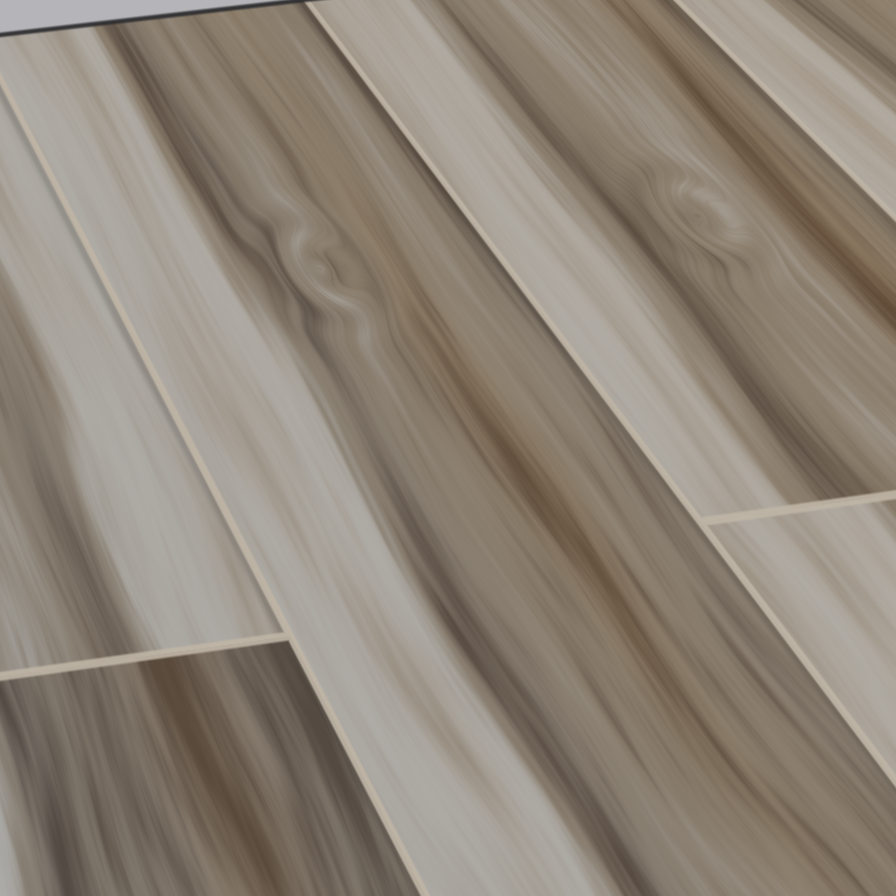
Reproduce this texture procedurally as a WebGL 1 fragment shader.

```glsl
precision highp float;
// Wood-look floor planks in perspective, with pale grout and a strip of wall.
// A projective map gives across/along plank coordinates; each board gets
// pale and dark bands, stretched cellular fibres and soft knots.

uniform vec2 u_resolution;

const vec3 PALE_WOOD = vec3(0.69, 0.67, 0.64);
const vec3 TAN_WOOD = vec3(0.54, 0.495, 0.435);
const vec3 DARK_WOOD = vec3(0.33, 0.285, 0.25);
const vec3 RUST_TINT = vec3(0.03, -0.005, -0.045);
const vec3 GROUT = vec3(0.75, 0.71, 0.65);
const vec3 WALL = vec3(0.71, 0.71, 0.725);
const vec3 WALL_GAP = vec3(0.16, 0.16, 0.17);
const vec2 VANISHING = vec2(-0.901, 2.646);
const float BOARD_LENGTH = 1.6;

vec2 hash2(vec2 p) {
  vec2 k = vec2(dot(p, vec2(127.1, 311.7)), dot(p, vec2(269.5, 183.3)));
  return fract(sin(k) * 43758.5);
}

// Smooth cellular noise, roughly 0 to 1
float cellular(vec2 p) {
  vec2 cell = floor(p);
  float sum = 0.0;
  for (int y = -1; y <= 1; y++) {
    for (int x = -1; x <= 1; x++) {
      vec2 id = cell + vec2(float(x), float(y));
      vec2 d = id + hash2(id) - p;
      sum += exp(-9.0 * dot(d, d));
    }
  }
  return clamp(sum * 0.9, 0.0, 1.2);
}

// Octaves of stretched cells, centred near zero
float fibres(vec2 p) {
  float sum = 0.0;
  float amp = 0.5;
  for (int i = 0; i < 4; i++) {
    sum += amp * (cellular(p) - 0.33);
    p = p * vec2(2.1, 1.7) + vec2(5.3, 2.9);
    amp *= 0.62;
  }
  return sum;
}

float band(float x, float centre, float width) {
  float d = (x - centre) / width;
  return exp(-d * d);
}

// Anti-aliased stripe around zero distance
float stripe(float dist, float halfWidth, float soft) {
  return 1.0 - smoothstep(halfWidth - soft, halfWidth + soft, abs(dist));
}

// x: width of the pale side, y: centre of the brown band, z: added darkness
vec3 boardStyle(float row, float board) {
  float cut = step(-0.5, board);
  if (row < -0.5) return mix(vec3(0.27, 0.85, -0.04), vec3(0.24, 0.7, 0.14), cut);
  if (row < 0.5) return vec3(0.32, 0.72, 0.0);
  if (row < 1.5) return mix(vec3(0.26, 0.84, -0.02), vec3(0.36, 0.8, -0.05), cut);
  return vec3(0.24, 0.65, 0.0);
}

// Board colour at g = (across, along)
vec3 wood(vec2 g, vec3 style, float seed, float knot) {
  float f = g.x + 0.022 * sin(g.y * 5.0 + seed)
          + 0.01 * sin(g.y * 13.0 + g.x * 9.0 + seed * 2.0);
  float r = length((g - vec2(0.55, 0.35)) / vec2(0.14, 0.07));
  float swirl = knot * exp(-r * r);
  f += 0.05 * swirl * sin(r * 5.0);

  float grain = fibres(vec2(f * 6.0, g.y * 1.5) + seed * 7.0);
  float fine = fibres(vec2(f * 26.0, g.y * 3.5) + seed * 3.0);
  float fade = 0.75 + 0.25 * sin(g.y * 6.0 + seed);
  float brown = band(f, style.y, 0.09) * fade;
  f += 0.05 * grain;

  float dark = 0.47 + style.z + 0.25 * brown;
  dark += 0.27 * band(f, style.x + 0.1, 0.06) + 0.25 * band(f, 0.96, 0.06);
  float paleSide = 1.0 - smoothstep(style.x - 0.04, style.x + 0.05, f);
  dark = mix(dark, 0.13, paleSide);
  dark += (grain * 0.5 + fine * 0.2) * mix(1.0, 0.5, paleSide);
  dark = clamp(dark + 0.1 * swirl * sin(r * 9.0), 0.0, 1.0);

  vec3 col = mix(PALE_WOOD, TAN_WOOD, smoothstep(0.0, 0.5, dark));
  col = mix(col, DARK_WOOD, smoothstep(0.45, 1.05, dark));
  return col + RUST_TINT * (brown * 0.7 + grain * 0.4);
}

void main() {
  vec2 p = gl_FragCoord.xy / u_resolution;
  float soft = max(0.002, 0.8 / min(u_resolution.x, u_resolution.y));

  // Perspective: rows fan out from the vanishing point
  float depth = VANISHING.y - p.y;
  float slope = (p.x - VANISHING.x) / depth - 0.52;
  float across = slope / (0.2275 + 0.032 * slope);
  float along = 1.0 - p.y + 0.14 * p.x;

  // Alternate rows are staggered by half a board
  float row = floor(across);
  float stagger = 0.5 * (1.0 - mod(row, 2.0));
  float run = (along + 0.0315 * row - 0.7235) / BOARD_LENGTH + stagger;
  float board = floor(run);
  float side = across - row;
  float flip = step(row, -0.5) * step(board, -0.5);
  vec2 g = vec2(mix(side, 1.0 - side, flip), along);
  float seed = row * 2.3 + board * 1.7 + 4.0;
  vec3 col = wood(g, boardStyle(row, board), seed, step(-0.5, row));
  col += vec3(0.012, 0.0, -0.014) * (p.x + p.y - 1.0);

  // Grout along the rows and at board ends
  float rowScale = 0.235 * depth;
  float rowGap = (across - floor(across + 0.5)) * rowScale;
  float endGap = (run - floor(run + 0.5)) * BOARD_LENGTH;
  float seam = max(stripe(rowGap, 0.009 * rowScale, soft), stripe(endGap, 0.005, soft));
  col *= 1.0 - 0.15 * band(rowGap, -0.008, 0.006);
  col = mix(col, GROUT, seam * 0.9);

  // Wall strip and the dark gap beneath it
  float edge = 1.0 - p.y - 0.039 + 0.115 * p.x;
  col = mix(col, WALL, 1.0 - smoothstep(-soft, soft, edge));
  col = mix(col, WALL_GAP, 0.9 * stripe(edge, 0.0025, soft));
  gl_FragColor = vec4(clamp(col, 0.0, 1.0), 1.0);
}
```
